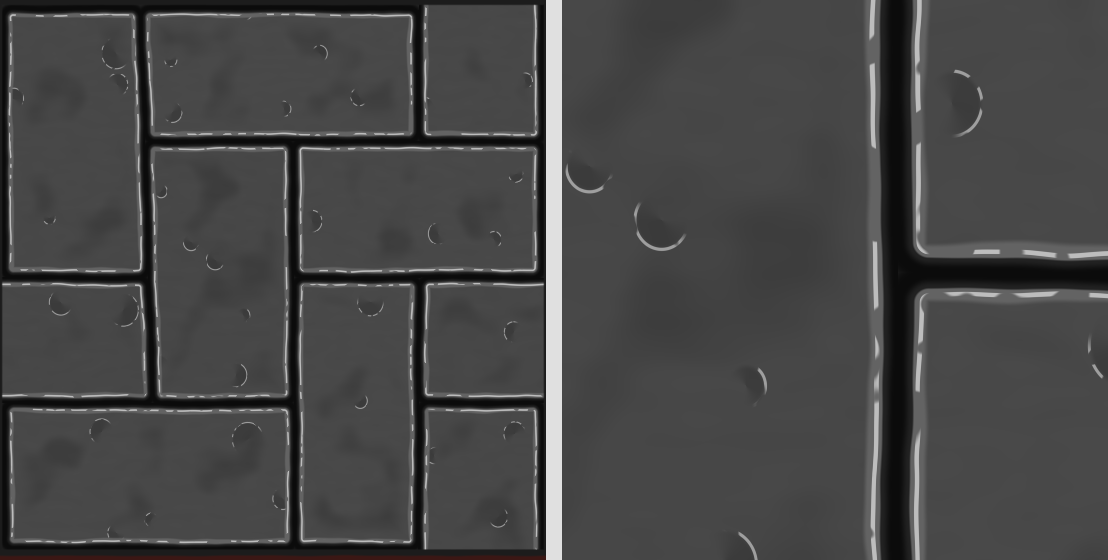
Left: the whole. Right: its middle third, enlarged.
Reproduce this texture map procedurally as a WebGL 2 fragment shader.

```glsl
#version 300 es
precision highp float;

uniform vec2 u_resolution;
out vec4 fragColor;

const vec2 TILE = vec2(1.0, 1.0213);
const vec4 COLUMNS = vec4(0.0, 0.268, 0.538, 0.767);
const vec4 ROWS = vec4(-0.003, 0.258, 0.506, 0.735);
const vec2 BORDER_GAP = vec2(0.0155, 0.027);
const float JOINT_GAP = 0.0093;

const vec3 STONE = vec3(0.283);
const vec3 STAIN = vec3(0.222);
const vec3 RIM = vec3(0.40);
const vec3 CHALK = vec3(0.74);
const vec3 JOINT = vec3(0.13);
const vec3 JOINT_CORE = vec3(0.045);
const vec3 RED_STRIP = vec3(0.23, 0.09, 0.08);

vec2 hash2(vec2 p) {
    vec3 q = fract(p.xyx * vec3(0.1031, 0.1030, 0.0973));
    q += dot(q, q.yzx + 33.33);
    return fract((q.xx + q.yz) * q.zy);
}

float cornerSlope(vec2 cell, vec2 offset) {
    float angle = 6.2832 * hash2(cell + 71.0).x;
    return dot(vec2(cos(angle), sin(angle)), offset);
}

float gradientNoise(vec2 p) {
    vec2 i = floor(p), f = p - i;
    vec2 w = f * f * f * (f * (f * 6.0 - 15.0) + 10.0);
    vec2 e = vec2(1.0, 0.0);
    float low = mix(cornerSlope(i, f), cornerSlope(i + e, f - e), w.x);
    float high = mix(cornerSlope(i + e.yx, f - e.yx), cornerSlope(i + 1.0, f - 1.0), w.x);
    return mix(low, high, w.y);
}

float stroke(float d, float width, float pixel) {
    return 1.0 - smoothstep(-0.5 * pixel, 0.5 * pixel, abs(d) - 0.5 * width);
}

float lineAt(vec4 lines, float period, int i) {
    return lines[i & 3] + period * float(i >> 2);
}

float gapAt(int i, float border) {
    return (i & 3) == 0 ? border : JOINT_GAP;
}

int cellIndex(vec4 lines, float x) {
    return int(dot(step(lines, vec4(x)), vec4(1.0))) - 1;
}

float roundedBox(vec2 p, vec2 halfSize, float radius) {
    vec2 q = abs(p) - halfSize + radius;
    return length(max(q, 0.0)) + min(max(q.x, q.y), 0.0) - radius;
}

// Herringbone: each stone covers two cells; the kind steps along each row.
float stoneDistance(vec2 p, out vec2 id) {
    ivec2 cell = ivec2(cellIndex(COLUMNS, p.x), cellIndex(ROWS, p.y));
    int kind = (cell.x - cell.y) & 3;
    ivec2 a = cell - ivec2(kind == 2, kind == 3);
    ivec2 b = a + (kind == 1 || kind == 2 ? ivec2(2, 1) : ivec2(1, 2));
    vec2 lo = vec2(lineAt(COLUMNS, TILE.x, a.x) + gapAt(a.x, BORDER_GAP.x),
                   lineAt(ROWS, TILE.y, a.y) + gapAt(a.y, BORDER_GAP.y));
    vec2 hi = vec2(lineAt(COLUMNS, TILE.x, b.x) - gapAt(b.x, BORDER_GAP.x),
                   lineAt(ROWS, TILE.y, b.y) - gapAt(b.y, BORDER_GAP.y));
    id = vec2(a & 3);
    return roundedBox(p - 0.5 * (lo + hi), 0.5 * (hi - lo), 0.009);
}

// Round chips: x is the chalk arc, y the shadow inside.
vec2 chips(vec2 p, float density, float pixel) {
    vec2 g = p * density, base = floor(g), result = vec2(0.0);
    float breaks = smoothstep(-0.16, 0.0, gradientNoise(p * 95.0));
    for (int n = 0; n < 9; n++) {
        vec2 site = base + vec2(n % 3, n / 3) - 1.0;
        vec2 place = hash2(site + 13.0), look = hash2(site + 47.0);
        float present = step(hash2(site + 5.0).x, 0.43);
        float radius = mix(0.011, 0.029, look.x * look.x);
        vec2 v = p - (site + 0.1 + 0.8 * place) / density;
        float angle = 6.2832 * look.y;
        float facing = dot(v / max(length(v), 0.0001), vec2(cos(angle), sin(angle)));
        float d = length(v * vec2(1.0, 0.92)) - radius;
        float arc = stroke(d, 0.0018, pixel) * smoothstep(-0.25, 0.35, facing);
        float shade = (1.0 - smoothstep(-0.003, 0.001, d)) * smoothstep(-0.8, 0.8, facing);
        result = max(result, present * vec2(arc * breaks, shade));
    }
    return result;
}

void main() {
    vec2 uv = gl_FragCoord.xy / u_resolution;
    vec2 p = vec2(uv.x, 1.0 - uv.y) * TILE;
    float pixel = 1.3 / min(u_resolution.x, u_resolution.y);

    // Hand-drawn wobble and the lean of the first joint
    vec2 bent = p + 0.004 * vec2(gradientNoise(p * 7.0), gradientNoise(p * 7.0 + 31.0));
    bent.x -= 0.03 * (p.y - 0.35) * exp(-40.0 * (p.x - 0.27) * (p.x - 0.27));
    vec2 id;
    float d = stoneDistance(bent, id) + 0.0014 * gradientNoise(p * 32.0);

    // Stone face with soft stains
    float stain = gradientNoise(p * 9.0) + 0.5 * gradientNoise(p * 19.0 + 8.0);
    float inner = smoothstep(0.01, 0.05, -d);
    vec3 color = STONE + 0.012 * (hash2(id + 3.0).x - 0.5);
    color = mix(color, STAIN, 0.7 * inner * smoothstep(0.0, 0.55, stain));
    color += 0.008 * gradientNoise(p * vec2(25.0, 60.0));

    vec2 chip = chips(p, 8.0, pixel) * smoothstep(0.003, 0.009, -d);
    color = mix(color, STAIN - 0.02, 0.6 * chip.y);
    color = mix(color, CHALK, 0.75 * chip.x);

    // Worn rim and broken chalk outline
    float rimWidth = 0.0075 + 0.004 * gradientNoise(p * 14.0 + 5.0);
    color = mix(color, RIM, 0.9 * smoothstep(-rimWidth - 0.003, -rimWidth + 0.001, d));
    float dash = gradientNoise(p * 52.0) + 0.6 * gradientNoise(p * 12.0 + 17.0);
    float chalkOffset = d + 0.0037 + 0.002 * gradientNoise(p * 18.0 + 40.0);
    color = mix(color, CHALK, stroke(chalkOffset, 0.0028, pixel) * smoothstep(-0.14, -0.02, dash));

    // Dark joints
    vec3 gap = mix(JOINT, JOINT_CORE, smoothstep(0.001, 0.007, d));
    gap = mix(gap, JOINT, smoothstep(0.012, 0.022, d));
    color = mix(color, gap, smoothstep(-pixel, pixel, d));

    // Dark frame and the red strip along the bottom
    float frame = max(max(0.009 - p.y, p.y - 1.002), max(0.004 - p.x, p.x - 0.996));
    color = mix(color, JOINT * 0.85, smoothstep(-0.002, 0.002, frame));
    float strip = p.y - 1.0135 + 0.002 * gradientNoise(p * 15.0);
    color = mix(color, RED_STRIP, smoothstep(-pixel, pixel, strip));
    fragColor = vec4(color, 1.0);
}
```
